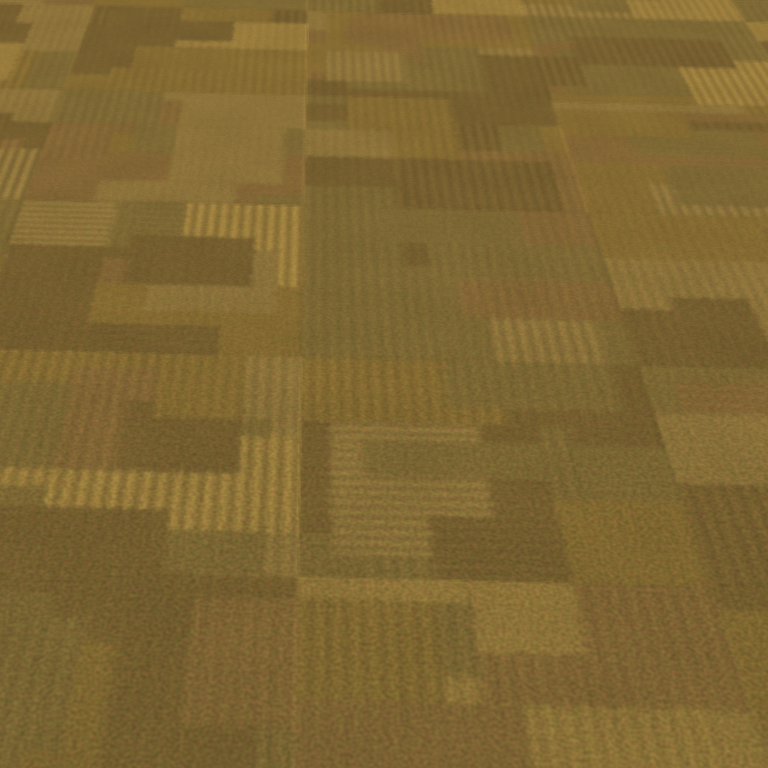
A three.js fragment shader for this texture:

```glsl
varying vec2 vUv;

const float TAU = 6.2831853;

// Camera
const float HORIZON = 0.803;      // height of the horizon above the top edge
const float TILE_WIDTH = 0.343;   // tile width per unit below the horizon
const float TILE_DEPTH = 6.926;   // tile rows per inverse distance
const float SEAM_X = 0.401;       // a column seam at the top edge
const float SEAM_LEAN = 0.017;
const float ROW_TILT = 0.025;
const float ROW_SHIFT = 0.55;

// Carpet
const int PATCHES = 11;
const float SNAP = 12.0;          // patch edges sit on this grid
const float PATCH_SOFTNESS = 0.014;
const float RIBS = 24.0;          // ribs across one tile
const float RIB_MIN = 0.012;
const float RIB_MAX = 0.12;
const float SEAM_SIZE = 0.018;
const float BLUR = 0.0017;
const float NEAR_CONTRAST = 0.72; // yarn contrast at the lower edge

// Yarn
const vec2 PILE_SCALE = vec2(96.0, 88.0);
const float PILE_AMOUNT = 0.13;
const float MOTTLE_SCALE = 158.0;
const float MOTTLE_AMOUNT = 0.10;
const float TINT_SCALE = 110.0;
const vec3 TINT = vec3(0.024, -0.014, 0.012);
const float WEAR_SCALE = 5.0;
const float WEAR_AMOUNT = 0.045;
const float FRAY_SCALE = 34.0;
const float FRAY_AMOUNT = 0.013;

const vec3 OLIVE = vec3(0.480, 0.398, 0.200);
const vec3 BROWN = vec3(0.450, 0.360, 0.180);
const vec3 MUSTARD = vec3(0.508, 0.408, 0.190);
const vec3 CLAY = vec3(0.502, 0.391, 0.203);
const vec3 TAN = vec3(0.535, 0.436, 0.224);
const vec3 GOLD = vec3(0.575, 0.466, 0.228);

vec3 hash3(vec2 p) {
  vec3 q = fract(p.xyx * vec3(0.1031, 0.1030, 0.0973));
  q += dot(q, q.yzx + 33.33);
  return fract((q.xxy + q.yzz) * q.zyx);
}

float cornerSlope(vec2 cell, vec2 offset) {
  float angle = TAU * hash3(cell).x;
  return dot(vec2(cos(angle), sin(angle)), offset);
}

float gradientNoise(vec2 p) {
  vec2 i = floor(p);
  vec2 f = p - i;
  vec2 s = f * f * f * (f * (f * 6.0 - 15.0) + 10.0);
  vec2 e = vec2(1.0, 0.0);
  float low = mix(cornerSlope(i, f), cornerSlope(i + e.xy, f - e.xy), s.x);
  float high = mix(cornerSlope(i + e.yx, f - e.yx), cornerSlope(i + e.xx, f - e.xx), s.x);
  return mix(low, high, s.y);
}

// Canvas position to floor position, one unit per tile
vec2 floorPoint(vec2 p) {
  float down = 1.0 - p.y;
  float across = (p.x - SEAM_X + SEAM_LEAN * down) / (TILE_WIDTH * (down + HORIZON));
  float away = TILE_DEPTH / (down - ROW_TILT * (p.x - 0.5) + HORIZON);
  return vec2(across, away + ROW_SHIFT);
}

vec3 yarnColor(float pick) {
  vec3 color = mix(OLIVE, BROWN, step(0.24, pick));
  color = mix(color, MUSTARD, step(0.48, pick));
  color = mix(color, CLAY, step(0.66, pick));
  color = mix(color, TAN, step(0.81, pick));
  return mix(color, GOLD, step(0.93, pick));
}

// Ribs run along the tile or across it; strong ones are rare and favour pale yarn
vec3 ribbedYarn(vec2 p, float pick, vec2 style) {
  float coord = style.x < 0.8 ? p.x : p.y;
  float rare = style.y * style.y * style.y;
  float pale = mix(0.5, 1.0, smoothstep(0.78, 0.84, pick));
  float strength = mix(RIB_MIN, RIB_MAX * pale, rare);
  return yarnColor(pick) * (1.0 + strength * sin(TAU * RIBS * coord));
}

// One tile: large patches first, smaller ones over them
vec3 carpet(vec2 p, vec2 fray) {
  vec2 tile = floor(p);
  vec2 local = p - tile;
  vec2 seed = tile * vec2(13.0, 29.0) + 211.0;
  vec3 base = hash3(seed);
  vec3 color = ribbedYarn(local, base.x, base.yz);

  for (int i = 0; i < PATCHES; i++) {
    float k = float(i);
    vec3 shape = hash3(seed + vec2(k * 3.7, 71.3));
    vec3 yarn = hash3(seed + vec2(151.9, k * 5.3));
    float size = mix(0.38, 0.10, k / float(PATCHES));
    float stretch = mix(0.6, 1.8, shape.z);
    vec2 halfSize = size * vec2(stretch, 1.0 / stretch);
    vec2 low = floor((shape.xy - halfSize) * SNAP) / SNAP;
    vec2 high = ceil((shape.xy + halfSize) * SNAP) / SNAP;
    vec2 inside = min(local + fray - low, high - local - fray);
    float cover = smoothstep(-PATCH_SOFTNESS, PATCH_SOFTNESS, min(inside.x, inside.y));
    color = mix(color, ribbedYarn(local, yarn.x, yarn.yz), cover);
  }

  // Seams: pale beside some tiles, faintly dark between rows
  vec2 edge = vec2(1.0 - local.x, local.y);
  vec2 seam = 1.0 - smoothstep(vec2(0.0), vec2(SEAM_SIZE, SEAM_SIZE * 1.4), edge);
  color *= 1.0 + seam.x * mix(-0.04, 0.15, smoothstep(0.5, 0.8, base.z));
  return color * (1.0 - 0.07 * base.y * seam.y);
}

void main() {
  vec2 ground = floorPoint(vUv);
  float near = mix(0.3, 1.0, smoothstep(1.0, 0.2, vUv.y));
  vec2 fray = FRAY_AMOUNT * vec2(gradientNoise(ground * FRAY_SCALE),
                                 gradientNoise(ground * FRAY_SCALE + 60.0));

  // Soft focus
  vec3 color = vec3(0.0);
  for (int x = -1; x <= 1; x++) {
    for (int y = -1; y <= 1; y++) {
      vec2 tap = vUv + BLUR * vec2(float(x), float(y));
      color += carpet(floorPoint(tap), fray) / 9.0;
    }
  }
  color = mix(OLIVE, color, mix(NEAR_CONTRAST, 1.0, smoothstep(0.0, 0.6, vUv.y)));

  // Pile grain fades with distance
  float grain = PILE_AMOUNT * gradientNoise(ground * PILE_SCALE);
  grain += MOTTLE_AMOUNT * gradientNoise(vUv * MOTTLE_SCALE);
  float wear = WEAR_AMOUNT * gradientNoise(ground * WEAR_SCALE + 17.0);
  color *= 1.0 + near * grain + wear;
  color += near * TINT * gradientNoise(vUv * TINT_SCALE + 40.0);

  // Light falls off toward the viewer
  color *= mix(0.97, 1.035, vUv.y);
  gl_FragColor = vec4(color, 1.0);
}
```
